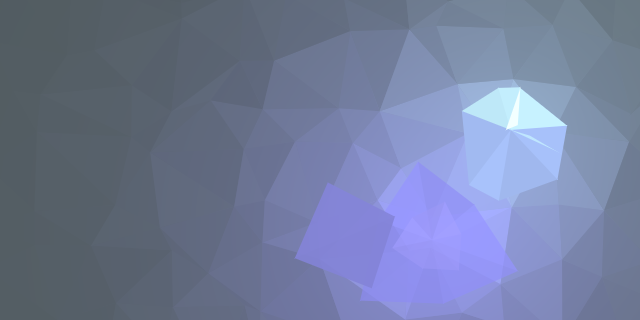
Reproduce this background procedurally as a WebGL 1 fragment shader.

```glsl
precision highp float;
// Low-poly backdrop: slate facets lit by a violet glow and an icy glow.
// A jittered grid is split into flat triangles, each shaded at its centroid;
// fans of triangles around a hub form the bright crystals on top.

uniform vec2 u_resolution;

const float PI = 3.1415927;
const float CELL = 0.175;
const vec2 SHADOW_HUB = vec2(1.234, 0.323);
const vec2 VIOLET_HUB = vec2(1.35, 0.25);
const vec2 ICE_HUB = vec2(1.596, 0.594);

const vec3 SLATE = vec3(0.32, 0.36, 0.375);
const vec3 HAZE = vec3(0.035, 0.045, 0.04);
const vec3 VIOLET_GLOW = vec3(0.3, 0.255, 0.64);
const vec3 ICE_GLOW = vec3(0.21, 0.31, 0.28);
const vec3 DUSK = vec3(0.53, 0.53, 0.87);
const vec3 VIOLET = vec3(0.57, 0.565, 0.98);
const vec3 LILAC = vec3(0.64, 0.62, 1.0);
const vec3 PERIWINKLE = vec3(0.65, 0.75, 0.97);
const vec3 ICE = vec3(0.77, 0.94, 1.0);
const vec3 GLINT = vec3(0.95, 1.0, 1.0);

float hash(vec2 p) {
  vec3 q = fract(p.xyx * vec3(0.1031, 0.103, 0.0973));
  q += dot(q, q.yzx + 33.33);
  return fract((q.x + q.y) * q.z);
}

float cross2(vec2 a, vec2 b) {
  return a.x * b.y - a.y * b.x;
}

float edgeDistance(vec2 p, vec2 a, vec2 b) {
  return cross2(b - a, p - a) / max(length(b - a), 1e-4);
}

// Antialiased coverage of a triangle, for either winding
float facet(vec2 p, vec2 a, vec2 b, vec2 c, float px) {
  float s = sign(cross2(b - a, c - a));
  float d = min(s * edgeDistance(p, a, b),
                min(s * edgeDistance(p, b, c), s * edgeDistance(p, c, a)));
  return clamp(d / px + 0.5, 0.0, 1.0);
}

// Smooth lighting sampled by the mesh
vec3 light(vec2 p) {
  float d = distance(p, VIOLET_HUB);
  float violet = exp(-1.6 * d - 0.9 * d * d);
  float ice = exp(-3.8 * distance(p, ICE_HUB));
  float haze = smoothstep(0.7, 2.0, p.x) * p.y;
  return min(SLATE + HAZE * haze + VIOLET_GLOW * violet + ICE_GLOW * ice, 1.0);
}

// Background mesh
vec2 gridVertex(vec2 id) {
  vec2 jitter = vec2(hash(id + 7.0), hash(id + 41.0)) - 0.5;
  return CELL * (id + 0.78 * jitter);
}

vec3 addFacet(vec3 col, vec2 p, vec2 a, vec2 b, vec2 c, float px) {
  vec2 mid = (a + b + c) / 3.0;
  float shade = 1.0 + 0.08 * (hash(mid * 91.0) - 0.5) * smoothstep(-0.3, 1.2, mid.x);
  vec3 tint = mix(light(mid), light(p), 0.25) * shade;
  return mix(col, tint, facet(p, a, b, c, px));
}

vec3 mesh(vec2 p, float px) {
  vec3 col = light(p);
  vec2 home = floor(p / CELL);
  for (int j = -1; j <= 1; j++) {
    for (int i = -1; i <= 1; i++) {
      vec2 id = home + vec2(float(i), float(j));
      vec2 a = gridVertex(id);
      vec2 b = gridVertex(id + vec2(1.0, 0.0));
      vec2 c = gridVertex(id + vec2(1.0, 1.0));
      vec2 d = gridVertex(id + vec2(0.0, 1.0));
      // Split each quad along its shorter diagonal
      bool useAC = distance(a, c) < distance(b, d);
      col = addFacet(col, p, a, b, useAC ? c : d, px);
      col = addFacet(col, p, c, d, useAC ? a : b, px);
    }
  }
  return col;
}

// arc: start angle, sweep, sides; rim: radius, zigzag, downward lean, wobble
vec2 rimVertex(float k, vec3 arc, vec4 rim) {
  float wobble = rim.w * (0.5 + sin(2.1 * mod(k, 7.0) - 0.5));
  float angle = arc.x + arc.y * (k + wobble) / arc.z;
  float radius = rim.x * (1.0 - rim.y * cos(PI * k)) * (1.0 - rim.z * sin(angle));
  return radius * vec2(cos(angle), sin(angle));
}

// Blends a fan of up to seven facets around the origin over col
vec3 fan(vec3 col, vec2 p, vec3 arc, vec4 rim, vec3 low, vec3 high, float opacity, float px) {
  vec4 sum = vec4(0.0);
  for (int i = 0; i < 7; i++) {
    float k = float(i);
    if (k >= arc.z) break;
    vec2 a = rimVertex(k, arc, rim);
    vec2 b = rimVertex(k + 1.0, arc, rim);
    float lift = smoothstep(-0.4, 0.8, normalize(a + b).y);
    float shade = 0.96 + 0.07 * hash(vec2(k * 3.7, arc.x + 5.0));
    sum += vec4(mix(low, high, lift) * shade, 1.0) * facet(p, vec2(0.0), a, b, px);
  }
  return mix(col, sum.rgb / max(sum.a, 1e-4), min(sum.a, 1.0) * opacity);
}

void main() {
  vec2 p = gl_FragCoord.xy / u_resolution.y;
  float px = 1.0 / u_resolution.y;
  vec2 s = p - SHADOW_HUB;
  vec2 v = p - VIOLET_HUB;
  vec2 q = p - ICE_HUB;
  float turn = 2.0 * PI;

  // Violet crystals: jagged core, lilac heart, dim facets on the left
  vec3 col = mesh(p, px);
  col = fan(col, v, vec3(0.7, turn, 6.0), vec4(0.23, 0.2, 0.1, 0.0), VIOLET, VIOLET, 0.7, px);
  col = fan(col, v, vec3(0.2, turn, 6.0), vec4(0.11, 0.15, 0.0, 0.0), LILAC, LILAC, 0.5, px);
  col = fan(col, s, vec3(2.67, 1.73, 2.0), vec4(0.287, 0.18, 0.0, 0.0), DUSK, DUSK * 0.93, 0.9, px);

  // Icy crystal with slim glints
  col = fan(col, q, vec3(0.07, turn, 7.0), vec4(0.18, 0.0, 0.25, 0.3), PERIWINKLE, ICE, 1.0, px);
  col = mix(col, GLINT, facet(q, vec2(-0.015, 0.0), vec2(0.03, 0.13), vec2(0.022, 0.015), px));
  col = mix(col, ICE, 0.8 * facet(q, vec2(0.0), vec2(0.14, -0.065), vec2(0.06, -0.018), px));
  gl_FragColor = vec4(col, 1.0);
}
```
